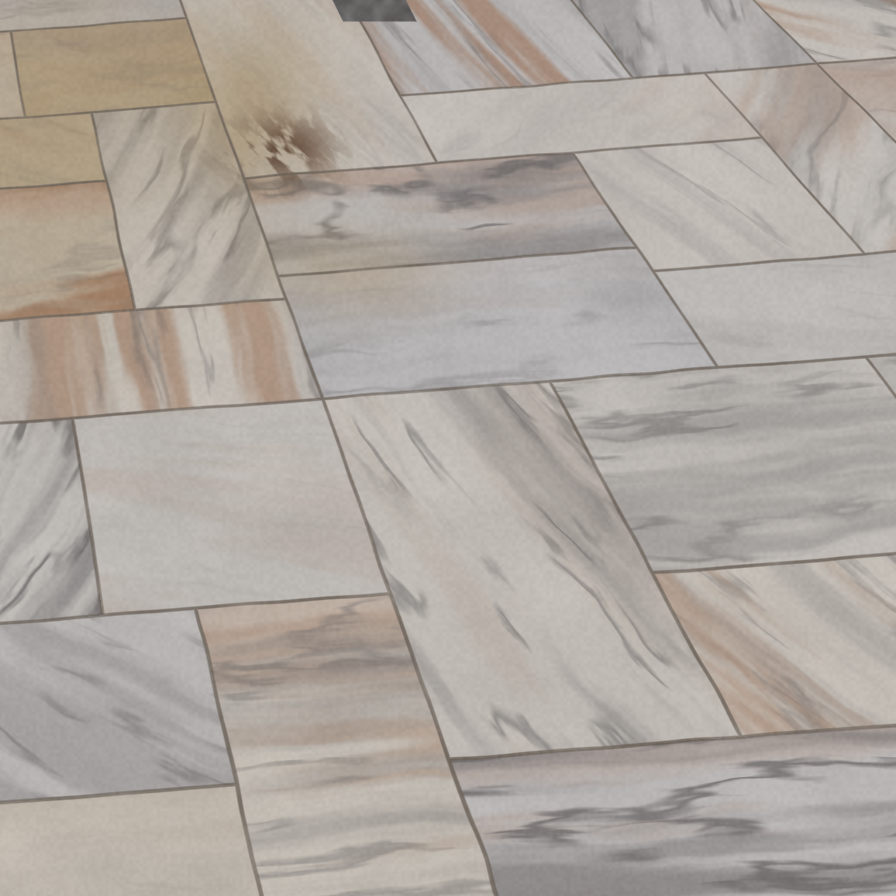
Write a WebGL 1 fragment shader that draws this texture.

```glsl
precision highp float;
// Marble floor of interlocking veined slabs, seen in perspective, with ochre stains.
uniform vec2 u_resolution;

const vec3 COOL = vec3(0.715, 0.708, 0.712);
const vec3 CREAM = vec3(0.765, 0.742, 0.712);
const vec3 OCHRE = vec3(0.65, 0.57, 0.44);
const vec3 SLATE = vec3(0.49, 0.475, 0.475);
const vec3 RUST = vec3(0.59, 0.43, 0.33);
const vec3 PEACH = vec3(0.70, 0.60, 0.54);
const vec3 JOINT = vec3(0.42, 0.385, 0.35);

float hash(vec2 p) {
  vec3 h = fract(vec3(p.xyx) * 0.1031);
  h += dot(h, h.yzx + 33.33);
  return fract((h.x + h.y) * h.z);
}

float noise(vec2 p) {
  vec2 i = floor(p), f = fract(p);
  f = f * f * (3.0 - 2.0 * f);
  return mix(mix(hash(i), hash(i + vec2(1, 0)), f.x),
             mix(hash(i + vec2(0, 1)), hash(i + vec2(1, 1)), f.x), f.y);
}

float fbm(vec2 p) {
  float sum = 0.0, gain = 0.5;
  for (int i = 0; i < 4; i++) {
    sum += gain * noise(p);
    p = p * 2.03 + 17.1;
    gain *= 0.5;
  }
  return sum / 0.9375;
}

float blob(vec2 p, vec2 center, vec2 radius) {
  vec2 d = (p - center) / radius;
  return exp(-dot(d, d));
}

// Cuts narrow a cell (left, top, right, bottom) to the side holding f.
bool leftOf(inout vec4 cell, vec2 f, float at) {
  if (f.x < at) cell.z = at; else cell.x = at;
  return f.x < at;
}

bool above(inout vec4 cell, vec2 f, float at) {
  if (f.y < at) cell.w = at; else cell.y = at;
  return f.y < at;
}

// Each slab style holds: vein angle in degrees, grey veins, rust veins, warmth.
vec4 leftSlabs(vec2 f, inout vec4 c) {
  if (above(c, f, 0.036)) return vec4(0, 0.3, 0.1, 0.15);
  if (above(c, f, 0.133)) return vec4(0, 0.3, 0.2, leftOf(c, f, 0.157) ? 0.6 : 0.85);
  if (above(c, f, 0.358)) {
    if (!leftOf(c, f, 0.222)) return vec4(-44, 0.9, 0, 0.4);
    return above(c, f, 0.211) ? vec4(20, 0.25, 0.3, 0.8) : vec4(0, 0.35, 1.1, 0.65);
  }
  if (above(c, f, 0.473)) return vec4(90, 0.55, 0.7, 0.5);
  if (above(c, f, 0.696))
    return leftOf(c, f, 0.157) ? vec4(-57, 1.2, 0, 0.3) : vec4(15, 0.08, 0.15, 0.3);
  if (!leftOf(c, f, 0.218)) return vec4(0, 0.6, 0.45, 0.52);
  return above(c, f, 0.896) ? vec4(41, 0.6, 0, 0.15) : vec4(0, 0.12, 0.1, 0.55);
}

vec4 farRightSlabs(vec2 f, inout vec4 c) {
  if (f.x > 0.523 && f.y < 0.142) {
    c.x = 0.523; c.w = 0.142;
    if (leftOf(c, f, 0.75)) return vec4(72, 0.55, 0.8, 0.1);
    return leftOf(c, f, 0.93) ? vec4(-50, 0.75, 0.1, 0.1) : vec4(20, 0.6, 0.7, 0.4);
  }
  if (f.x > 0.646 && f.y > 0.359) {
    c.x = 0.646; c.y = 0.359;
    return vec4(10, 0.15, 0, 0.2);
  }
  if (f.x > 0.82) {
    c.x = 0.82; c.y = 0.142; c.w = 0.359;
    return leftOf(c, f, 0.93) ? vec4(-35, 0.45, 0.4, 0.35) : vec4(0, 0.2, 0.3, 0.3);
  }
  c.z = 0.82;
  if (above(c, f, 0.22)) {
    if (leftOf(c, f, 0.523)) return vec4(60, 0.15, 0.15, 0.45);
    c.y = 0.142;
    return vec4(-20, 0.15, 0.1, 0.4);
  }
  if (leftOf(c, f, 0.646))
    return above(c, f, 0.332) ? vec4(0, 1.1, 0.35, 0.1) : vec4(0, 0.4, 0.1, 0.0);
  c.w = 0.359;
  return vec4(55, 0.35, 0, 0.4);
}

vec4 nearRightSlabs(vec2 f, inout vec4 c) {
  if (!above(c, f, 0.887)) return vec4(0, 1.15, 0.4, 0.1);
  if (leftOf(c, f, 0.518)) return vec4(74, 0.75, 0.12, 0.42);
  if (!above(c, f, 0.696)) return vec4(68, 0.45, 0.65, 0.5);
  return vec4(0, leftOf(c, f, 0.757) ? 0.65 : 0.5, 0, 0.36);
}

vec3 marble(vec2 f, vec4 cell, vec4 style) {
  float seed = 60.0 * hash(cell.xy * 91.0 + cell.zw * 37.0);
  float a = radians(style.x);
  vec2 m = vec2(f.x * 1.4, f.y);
  vec2 v = vec2(dot(m, vec2(cos(a), sin(a))), dot(m, vec2(-sin(a), cos(a))));
  v.y += 0.035 * (fbm(v * vec2(6, 9) + seed) - 0.5);
  float cloud = fbm(m * 13.0 + seed);
  float band = smoothstep(0.42, 0.78, fbm(v * vec2(3, 32) + seed));
  float rust = smoothstep(0.46, 0.7, fbm(v * vec2(3, 24) + seed + 31.0));
  float crack = 1.0 - smoothstep(0.0, 0.1, abs(fbm(v * vec2(7, 38) + seed + 9.0) - 0.5));
  crack *= smoothstep(0.45, 0.7, noise(v * vec2(14, 45) + seed));
  vec3 color = mix(COOL, CREAM, min(style.w * 2.0, 1.0));
  color = mix(color, OCHRE, max(style.w * 2.0 - 1.0, 0.0));
  color *= 0.95 + 0.09 * cloud;
  float edgeStrip = 1.0 - smoothstep(0.025, 0.055, f.y - cell.y + 0.02 * cloud);
  color = mix(color, PEACH, min(style.z, 0.8) * edgeStrip * step(abs(style.x), 1.0));
  color = mix(color, RUST, min(style.z * rust * 0.75, 0.8));
  color = mix(color, SLATE, min(style.y * band * 0.6, 0.8));
  return mix(color, SLATE * 0.85, min(style.y * crack * 0.65, 0.8));
}

void main() {
  vec2 p = gl_FragCoord.xy / u_resolution;
  p.y = 1.0 - p.y;
  float pixel = 1.0 / min(u_resolution.x, u_resolution.y);

  // Floor coordinates: x fans out from a vanishing point, y follows cross joints.
  float row = p.y + 0.078 * p.x, depth = 1.0 + row;
  vec2 floorPos = vec2((p.x + 0.15) / depth, row);
  floorPos += 0.002 * (vec2(noise(p * 22.0), noise(p * 22.0 + 50.0)) - 0.5);
  vec4 cell = vec4(-1, -1, 2, 3), style;
  if (leftOf(cell, floorPos, 0.3455)) style = leftSlabs(floorPos, cell);
  else if (above(cell, floorPos, 0.473)) style = farRightSlabs(floorPos, cell);
  else style = nearRightSlabs(floorPos, cell);
  vec3 color = marble(floorPos, cell, style);

  // Ochre stains and a charred rusty patch.
  float stain = 0.75 * blob(p, vec2(0.28, 0.12), vec2(0.08, 0.10));
  stain += 0.5 * blob(p, vec2(0.38, 0.30), vec2(0.11, 0.05));
  stain += 0.4 * blob(p, vec2(0.06, 0.14), vec2(0.16, 0.22));
  color = mix(color, OCHRE, min(stain, 0.8) * (0.6 + 0.5 * fbm(p * 18.0)));
  float char = blob(p, vec2(0.315, 0.168), vec2(0.055, 0.035));
  char *= smoothstep(0.42, 0.62, fbm(vec2(p.x + p.y, p.y - p.x) * vec2(22, 55)));
  color = mix(color, RUST * 0.6, char * 0.85);

  // Joints between slabs, then a dark drain cover and fine grain.
  vec2 edge = min(floorPos - cell.xy, cell.zw - floorPos) * vec2(depth * 0.87, 1.0);
  float width = 0.0011 * depth;
  float joint = 1.0 - smoothstep(width - pixel, width + pixel, min(edge.x, edge.y));
  color = mix(color, JOINT, joint * (0.6 + 0.3 * noise(p * 30.0)));
  vec2 drain = abs(p - vec2(0.412 + 0.5 * p.y, 0.005)) - vec2(0.041, 0.019);
  float cover = 1.0 - smoothstep(-pixel, pixel, max(drain.x, drain.y));
  color = mix(color, vec3(0.33, 0.32, 0.32) + 0.12 * noise(p * 90.0), cover);
  color += 0.03 * (noise(p * 260.0) - 0.5);
  gl_FragColor = vec4(color, 1.0);
}
```
